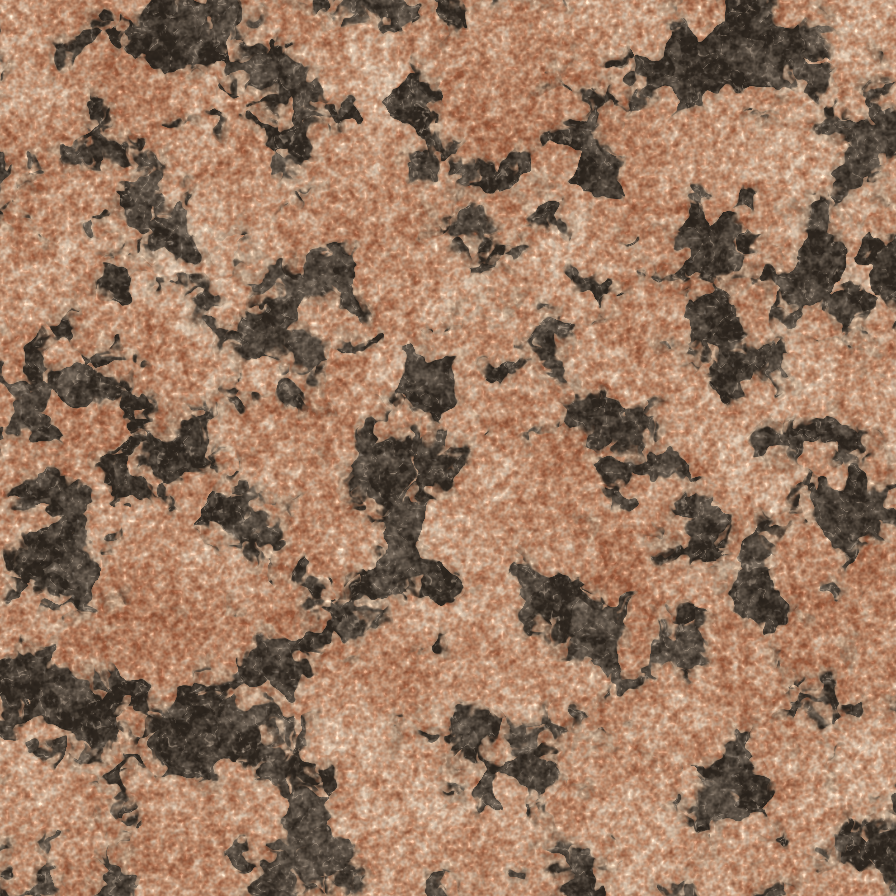
Write a WebGL 2 fragment shader that draws this texture.

```glsl
#version 300 es
precision highp float;
// Rough pink granite: rust to cream feldspar with ragged clusters of dark mica.
// Gradient noise and soft cellular grains place the minerals; fine noise adds
// slanted fibres, pale cracks and the gritty relief of a broken surface.

uniform vec2 u_resolution;
out vec4 fragColor;

const vec3 RUST = vec3(0.57, 0.33, 0.22);
const vec3 PINK = vec3(0.74, 0.55, 0.43);
const vec3 CREAM = vec3(0.87, 0.78, 0.69);
const vec3 QUARTZ = vec3(0.55, 0.47, 0.39);
const vec3 MICA_DARK = vec3(0.16, 0.135, 0.11);
const vec3 MICA_GREY = vec3(0.46, 0.41, 0.36);

vec2 hash2(vec2 cell) {
    vec3 q = fract(cell.xyx * vec3(0.1031, 0.1030, 0.0973));
    q += dot(q, q.yzx + 33.33);
    return fract((q.xx + q.yz) * q.zy);
}

vec2 gradientAt(vec2 cell) {
    float angle = 6.2832 * hash2(cell).x;
    return vec2(cos(angle), sin(angle));
}

float gradientNoise(vec2 p) {
    vec2 i = floor(p);
    vec2 f = p - i;
    vec2 u = f * f * f * (f * (f * 6.0 - 15.0) + 10.0);
    float a = dot(gradientAt(i), f);
    float b = dot(gradientAt(i + vec2(1, 0)), f - vec2(1, 0));
    float c = dot(gradientAt(i + vec2(0, 1)), f - vec2(0, 1));
    float d = dot(gradientAt(i + vec2(1, 1)), f - vec2(1, 1));
    return mix(mix(a, b, u.x), mix(c, d, u.x), u.y);
}

float fbm(vec2 p, int octaves, float gain) {
    float sum = 0.0;
    float amplitude = 1.0;
    for (int i = 0; i < octaves; i++) {
        sum += amplitude * gradientNoise(p);
        p = mat2(1.6, 1.2, -1.2, 1.6) * p + 17.3;
        amplitude *= gain;
    }
    return sum;
}

// Two random values per grain, blended softly across the grain borders.
vec2 grainValues(vec2 p, float sharpness) {
    vec2 i = floor(p);
    vec2 sum = vec2(0.0);
    float total = 0.0;
    for (int y = -1; y <= 1; y++) {
        for (int x = -1; x <= 1; x++) {
            vec2 cell = i + vec2(x, y);
            vec2 offset = cell + hash2(cell) - p;
            float weight = exp(-sharpness * dot(offset, offset));
            sum += weight * hash2(cell + 71.7);
            total += weight;
        }
    }
    return sum / max(total, 1e-9) - 0.5;
}

// Thin bright lines where the noise crosses zero.
float cracks(vec2 p, float width) {
    return 1.0 - smoothstep(0.0, width, abs(fbm(p, 2, 0.5)));
}

vec3 feldspar(float tone) {
    vec3 warm = mix(RUST, PINK, clamp(tone * 2.0, 0.0, 1.0));
    return mix(warm, CREAM, clamp(tone * 2.0 - 1.0, 0.0, 1.0));
}

vec3 mica(float tone) {
    return mix(MICA_DARK, MICA_GREY, clamp(tone, 0.0, 1.0));
}

void main() {
    vec2 uv = gl_FragCoord.xy / min(u_resolution.x, u_resolution.y);

    // Ragged outlines from a small domain warp
    vec2 warp = vec2(fbm(uv * 24.0 + 3.1, 3, 0.6), fbm(uv * 24.0 + 41.7, 3, 0.6));
    vec2 p = uv + 0.014 * warp;
    vec2 grain = grainValues(p * 30.0, 24.0);
    vec2 crystal = grainValues(p * 72.0 + 9.0, 18.0);

    // Fine surface texture
    float grit = fbm(uv * 75.0 + 5.0, 3, 0.75);
    vec2 slanted = mat2(0.8, -0.6, 0.6, 0.8) * uv;
    float fibres = gradientNoise(slanted * vec2(60.0, 170.0) + 2.0 * warp);
    float broad = fbm(uv * 5.0 + 12.0, 3, 0.5);

    // Feldspar ground
    float tone = 0.52 + 0.28 * broad + 0.5 * grit + 0.24 * fibres
               + 0.22 * grain.y + 0.16 * crystal.y;
    vec3 color = feldspar(tone);

    // Brown-grey quartz around and between the dark clusters
    float cluster = fbm(p * 8.0 + 30.0, 5, 0.55) + 0.55 * grain.x + 0.2 * crystal.x;
    float halo = smoothstep(-0.06, 0.2, cluster + 0.12 * grit);
    vec3 quartz = QUARTZ * (1.0 + 0.55 * grit + 0.3 * crystal.y);
    color = mix(color, quartz, 0.6 * halo);

    // Dark mica with grey crystals and pale cracks
    float micaTone = 0.3 + 0.55 * grit + 0.5 * grain.y + 0.45 * crystal.y;
    vec3 dark = mica(micaTone);
    float pale = cracks(uv * 42.0 + warp, 0.06) * smoothstep(-0.1, 0.35, grit);
    dark = mix(dark, CREAM * 0.85, 0.45 * pale);
    color = mix(color, dark, 0.95 * smoothstep(0.15, 0.25, cluster));

    // Pits and glints of the rough face
    float relief = gradientNoise(uv * 190.0 + 8.0);
    color *= 1.0 + 0.22 * relief;
    color += 0.12 * smoothstep(0.3, 0.6, relief);
    fragColor = vec4(clamp(color, 0.0, 1.0), 1.0);
}
```
